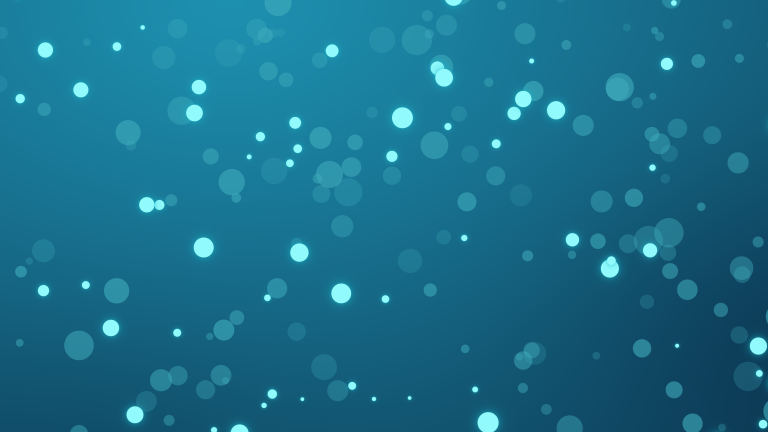
This background is drawn by a Shadertoy shader. Its source:

```glsl
// Glowing cyan bokeh discs scattered over a deep teal underwater gradient.

// Water gradient (positions in fractions of the canvas)
const vec3 DEEP_COLOR = vec3(0.045, 0.215, 0.320);
const vec3 LIT_COLOR = vec3(0.115, 0.560, 0.685);
const vec2 LIGHT_POS = vec2(0.30, 1.00);
const vec2 LIGHT_FALLOFF = vec2(0.81, 0.67);
const float LIGHT_SOFTNESS = 0.06;
const vec2 RIGHT_SHADE_POS = vec2(1.00, 0.27);
const vec2 LEFT_SHADE_POS = vec2(0.12, 0.02);
const float RIGHT_SHADE = 0.22;
const float LEFT_SHADE = 0.10;

// Discs (radii in fractions of the canvas height)
const int FAINT_COUNT = 135;
const int BRIGHT_COUNT = 64;
const vec3 FAINT_COLOR = vec3(0.25, 0.68, 0.74);
const vec3 BRIGHT_COLOR = vec3(0.57, 0.98, 0.99);
const vec3 HALO_COLOR = vec3(0.10, 0.74, 0.80);
const vec2 FAINT_RADIUS = vec2(0.008, 0.035);
const vec2 BRIGHT_RADIUS = vec2(0.004, 0.025);
const vec2 FAINT_ALPHA = vec2(0.18, 0.62);
const float FAINT_SKEW = 0.80;  // below 1 gathers discs to the right
const float BRIGHT_SKEW = 0.95;
const float SIZE_SKEW = 1.25;   // above 1 favours small discs
const float HALO_ALPHA = 0.42;
const float EDGE = 0.0025;
const float MARGIN = 0.02;      // lets discs spill past the borders

// Four uniform random values for one disc of one layer
vec4 hash4(int index, int layer) {
    uvec4 v = uvec4(uint(index), uint(layer), uint(index + 17), uint(layer + 5));
    v = v * 1664525u + 1013904223u;
    v += v.yzxy * v.wxyz;
    v ^= v >> 16u;
    v += v.yzxy * v.wxyz;
    return vec4(v >> 8u) / 16777216.0;
}

vec3 waterColor(vec2 uv) {
    vec2 toLight = (uv - LIGHT_POS) * LIGHT_FALLOFF;
    float s = LIGHT_SOFTNESS;
    float light = 1.0 + s - sqrt(dot(toLight, toLight) + s * s);
    vec2 toRight = (uv - RIGHT_SHADE_POS) / vec2(0.30, 0.38);
    vec2 toLeft = (uv - LEFT_SHADE_POS) / vec2(0.28, 0.32);
    light -= RIGHT_SHADE * exp(-dot(toRight, toRight));
    light -= LEFT_SHADE * exp(-dot(toLeft, toLeft));
    return mix(DEEP_COLOR, LIT_COLOR, clamp(light, 0.0, 1.0));
}

vec2 discCenter(vec2 rnd, float skew, float aspect) {
    vec2 uv = vec2(pow(rnd.x, skew), rnd.y);
    return mix(vec2(-MARGIN), vec2(1.0 + MARGIN), uv) * vec2(aspect, 1.0);
}

float discRadius(float rnd, vec2 range) {
    return mix(range.x, range.y, pow(rnd, SIZE_SKEW));
}

void mainImage(out vec4 fragColor, in vec2 fragCoord) {
    vec2 uv = fragCoord / iResolution.xy;
    float aspect = iResolution.x / iResolution.y;
    vec2 p = uv * vec2(aspect, 1.0);
    float edge = 0.5 * max(EDGE, 1.3 / iResolution.y);

    vec3 color = waterColor(uv);

    // Translucent discs, overlapping where they meet
    for (int i = 0; i < FAINT_COUNT; i++) {
        vec4 rnd = hash4(i, 1);
        float radius = discRadius(rnd.z, FAINT_RADIUS);
        float d = length(p - discCenter(rnd.xy, FAINT_SKEW, aspect)) - radius;
        float alpha = mix(FAINT_ALPHA.x, FAINT_ALPHA.y, rnd.w);
        color = mix(color, FAINT_COLOR, alpha * (1.0 - smoothstep(-edge, edge, d)));
    }

    // Bright discs, each with a narrow halo
    for (int i = 0; i < BRIGHT_COUNT; i++) {
        vec4 rnd = hash4(i, 2);
        float radius = discRadius(rnd.z, BRIGHT_RADIUS);
        float d = length(p - discCenter(rnd.xy, BRIGHT_SKEW, aspect)) - radius;
        float halo = exp(-max(d, 0.0) / (0.28 * radius + 0.001));
        color = mix(color, HALO_COLOR, HALO_ALPHA * halo);
        color = mix(color, BRIGHT_COLOR, 1.0 - smoothstep(-edge, edge, d));
    }

    fragColor = vec4(color, 1.0);
}
```
